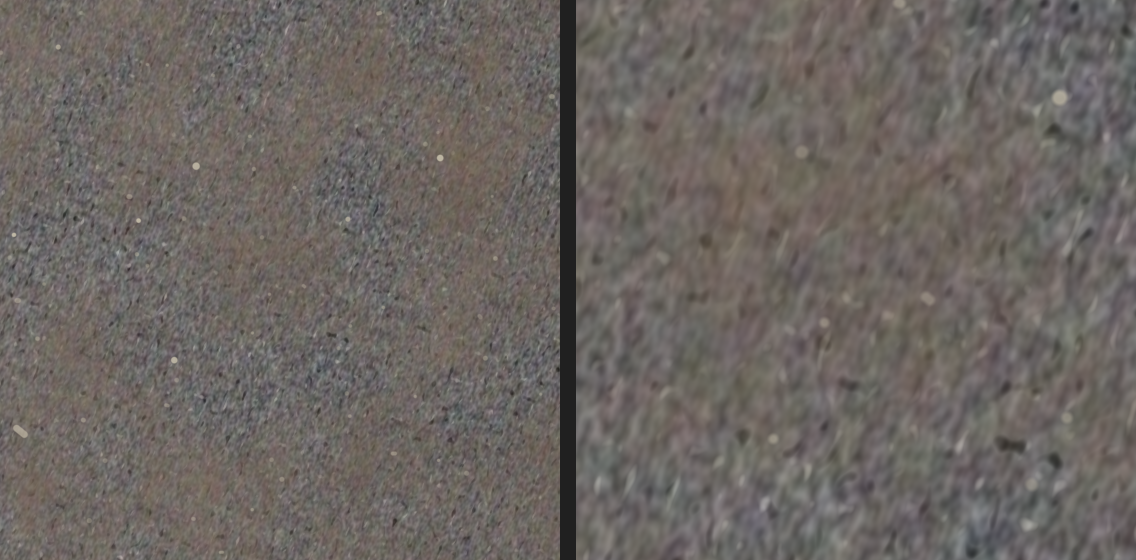
Left, the full canvas; right, a detail of the centre.
This texture is drawn by a WebGL 2 fragment shader. Its source:

```glsl
#version 300 es
precision highp float;
// Worn grey-brown ground: soft mottled grit with dark pits and a few pale chips.

#define BASE_COLOR vec3(0.428, 0.404, 0.388)
#define WARM_SHIFT vec3(0.075, 0.0, -0.070)
#define GREEN_SHIFT vec3(-0.020, 0.026, -0.020)
#define CHIP_COLOR vec3(0.78, 0.75, 0.67)
#define GRAIN_SCALE 84.0
#define GRAIN_CONTRAST 0.105
#define GRAIN_TILT 0.36
#define GRAIN_STRETCH 1.28
#define PIT_DEPTH 0.125
#define FLECK_LIFT 0.115
#define EDGE_SOFTNESS 0.0016

uniform vec2 u_resolution;
out vec4 fragColor;

// Integer hash giving three values in 0..1 per lattice cell
vec3 hash3(vec2 cell, uint seed) {
    uvec3 v = uvec3(ivec3(ivec2(cell), int(seed)));
    v = v * 1664525u + 1013904223u;
    v.x += v.y * v.z; v.y += v.z * v.x; v.z += v.x * v.y;
    v ^= v >> 16u;
    v.x += v.y * v.z; v.y += v.z * v.x; v.z += v.x * v.y;
    return vec3(v >> 8u) / 16777216.0;
}

float cornerSlope(vec2 cell, vec2 offset, uint seed) {
    float angle = 6.28319 * hash3(cell, seed).x;
    return dot(vec2(cos(angle), sin(angle)), offset);
}

// Gradient noise, roughly -0.7..0.7
float gradientNoise(vec2 p, uint seed) {
    vec2 cell = floor(p);
    vec2 f = p - cell;
    vec2 w = f * f * f * (f * (f * 6.0 - 15.0) + 10.0);
    vec2 e = vec2(1.0, 0.0);
    float low = mix(cornerSlope(cell, f, seed), cornerSlope(cell + e.xy, f - e.xy, seed), w.x);
    float high = mix(cornerSlope(cell + e.yx, f - e.yx, seed), cornerSlope(cell + e.xx, f - e.xx, seed), w.x);
    return mix(low, high, w.y);
}

float layeredNoise(vec2 p, uint seed) {
    float sum = 0.0;
    float weight = 1.0;
    for (uint i = 0u; i < 3u; i++) {
        sum += weight * gradientNoise(p, seed + i);
        p = p * 2.03 + 7.3;
        weight *= 0.55;
    }
    return sum;
}

// Scattered rounded chips; some are drawn out into short slivers
float chips(vec2 uv, float grid, float chance, float radius, float sliver, uint seed) {
    float soft = max(EDGE_SOFTNESS, 0.75 / u_resolution.y);
    vec2 home = floor(uv * grid);
    float cover = 0.0;
    for (int y = -1; y <= 1; y++) {
        for (int x = -1; x <= 1; x++) {
            vec2 cell = home + vec2(x, y);
            vec3 place = hash3(cell, seed);
            vec3 form = hash3(cell, seed + 1u);
            float angle = 2.2 + 1.2 * form.x;
            vec2 axis = vec2(cos(angle), sin(angle));
            vec2 d = uv - (cell + place.xy) / grid;
            float halfLength = sliver * smoothstep(0.55, 1.0, form.y);
            d -= axis * clamp(dot(d, axis), -halfLength, halfLength);
            float size = radius * mix(0.6, 1.1, form.z);
            float shape = 1.0 - smoothstep(size - soft, size + soft, length(d));
            cover = max(cover, shape * step(place.z, chance) * mix(0.65, 1.0, form.x));
        }
    }
    return cover;
}

void main() {
    vec2 uv = gl_FragCoord.xy / u_resolution.y;

    // Grain space, drawn out along a steep leaning direction
    vec2 along = vec2(sin(GRAIN_TILT), cos(GRAIN_TILT));
    vec2 across = vec2(along.y, -along.x);
    vec2 grainPos = vec2(dot(uv, across) * GRAIN_STRETCH, dot(uv, along) / GRAIN_STRETCH);
    vec2 q = grainPos * GRAIN_SCALE;

    // Broad patches: smooth warm areas against rougher cool ones
    float patches = layeredNoise(uv * vec2(5.5, 4.5), 11u) + 0.14 * (uv.x - 0.5);
    float roughness = clamp(1.0 - 0.9 * patches, 0.55, 1.5);

    // Tint drift
    float warmth = 0.5 * patches + 0.30 * gradientNoise(q * 0.33, 21u)
                 + 0.22 * gradientNoise(q * 0.8, 22u);
    float green = gradientNoise(q * 0.45, 23u);
    vec3 color = BASE_COLOR + WARM_SHIFT * warmth + GREEN_SHIFT * green;

    // Grit
    float grit = 0.95 * gradientNoise(q, 31u) + 0.9 * gradientNoise(q * 1.8, 32u)
               + 0.5 * gradientNoise(q * 0.4, 33u);
    color += GRAIN_CONTRAST * roughness * grit;
    color += 0.022 * (0.5 - uv.x) + 0.03 * gradientNoise(uv * 7.0, 34u);

    // Dark pits and pale flecks
    float pits = smoothstep(0.27, 0.58, gradientNoise(q * 0.9, 41u));
    float flecks = smoothstep(0.30, 0.60, gradientNoise(q * 1.05, 42u));
    color -= PIT_DEPTH * roughness * pits;
    color += FLECK_LIFT * roughness * flecks * vec3(1.0, 1.0, 0.92);

    // Pale chips, small and large
    color = mix(color, CHIP_COLOR, 0.5 * chips(uv, 26.0, 0.08, 0.0042, 0.002, 51u));
    color = mix(color, CHIP_COLOR, 0.9 * chips(uv, 7.0, 0.2, 0.0060, 0.012, 61u));

    fragColor = vec4(clamp(color, 0.0, 1.0), 1.0);
}
```
